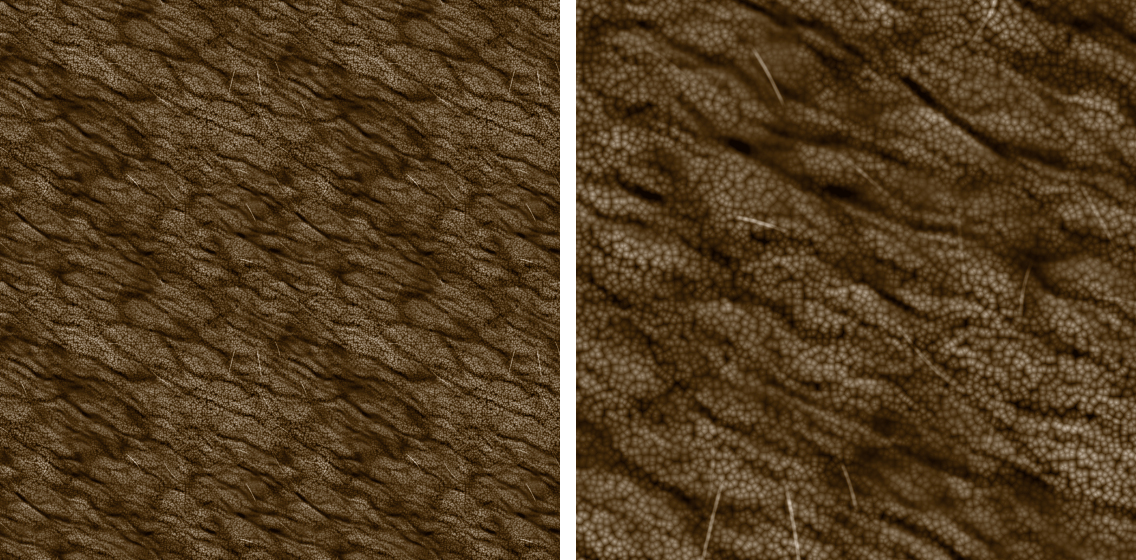
Left, the full canvas; right, a detail of the centre.
Give the GLSL for this texture, as a three.js fragment shader.

```glsl
// Wrinkled brown hide: slanted creases, pebbled grain, worn patches and fine pale hairs.
varying vec2 vUv;

const float TILES = 2.0;                    // whole repeats across the canvas
const vec3 SHADOW = vec3(0.06, 0.02, 0.0);
const vec3 BROWN = vec3(0.27, 0.17, 0.04);
const vec3 PALE = vec3(0.80, 0.745, 0.68);
const vec2 FOLDS = vec2(4.0, 11.0);         // large folds per tile
const float FOLD_SKEW = 5.0;                // rows the folds sink across one tile
const vec2 WRINKLES = vec2(9.0, 22.0);      // small folds per tile
const float WRINKLE_SKEW = 9.0;
const vec2 PEBBLES = vec2(130.0);
const float HAIRS = 8.0;                    // hair cells per tile side
const float HAIR_WIDTH = 0.028;
const float BASE_TONE = 0.305;
const float RELIEF = 0.27;
const float LIGHT = 0.20;
const float LIGHT_STEP = 0.009;
const float GRAIN = 0.45;
const float HAIR_TONE = 0.30;

vec2 hash2(vec2 p) {
  vec3 h = fract(p.xyx * vec3(0.1031, 0.1030, 0.0973));
  h += dot(h, h.yzx + 33.33);
  return fract((h.xx + h.yz) * h.zy);
}

// Lattice that sinks by skew rows per tile; wrapCell makes its cells repeat.
vec2 lattice(vec2 uv, vec2 count, float skew) {
  return vec2(uv.x * count.x, uv.y * count.y + uv.x * skew);
}

vec2 wrapCell(vec2 cell, vec2 count, float skew) {
  cell.y -= skew * floor(cell.x / count.x);
  return mod(cell, count);
}

float gradientDot(vec2 cell, vec2 offset, vec2 count, float skew) {
  float angle = 6.2832 * hash2(wrapCell(cell, count, skew) + count * 7.0).x;
  return dot(vec2(cos(angle), sin(angle)), offset);
}

float gradientNoise(vec2 uv, vec2 count, float skew) {
  vec2 q = lattice(uv, count, skew);
  vec2 c = floor(q);
  vec2 f = q - c;
  vec2 s = f * f * f * (f * (f * 6.0 - 15.0) + 10.0);
  vec2 e = vec2(1.0, 0.0);
  float low = mix(gradientDot(c, f, count, skew),
                  gradientDot(c + e, f - e, count, skew), s.x);
  float high = mix(gradientDot(c + e.yx, f - e.yx, count, skew),
                   gradientDot(c + 1.0, f - 1.0, count, skew), s.x);
  return mix(low, high, s.y);
}

// Distances to the nearest and second nearest cell point.
vec2 cellular(vec2 uv, vec2 count, float skew) {
  vec2 q = lattice(uv, count, skew);
  vec2 cell = floor(q);
  vec2 nearest = vec2(8.0);
  for (int j = -1; j <= 1; j++) {
    for (int i = -1; i <= 1; i++) {
      vec2 c = cell + vec2(float(i), float(j));
      float d = length(c + hash2(wrapCell(c, count, skew) + count * 3.0) - q);
      nearest = vec2(min(nearest.x, d), min(nearest.y, max(nearest.x, d)));
    }
  }
  return nearest;
}

// Puffy folds cut by long crossing creases.
float hideHeight(vec2 uv) {
  uv += 0.022 * vec2(gradientNoise(uv, vec2(7.0, 9.0), 2.0),
                     gradientNoise(uv, vec2(11.0, 13.0), 3.0));
  uv.y += 0.006 * gradientNoise(uv, vec2(25.0, 31.0), 0.0);
  vec2 fold = cellular(uv, FOLDS, FOLD_SKEW);
  vec2 wrinkle = cellular(uv, WRINKLES, WRINKLE_SKEW);
  float slant = abs(gradientNoise(uv, vec2(3.0, 10.0), 6.0));
  float level = abs(gradientNoise(uv, vec2(4.0, 9.0), -1.0));
  return 0.40 * smoothstep(0.0, 0.36, fold.y - fold.x)
       + 0.22 * smoothstep(0.0, 0.40, wrinkle.y - wrinkle.x)
       + 0.24 * smoothstep(0.0, 0.16, slant)
       + 0.14 * smoothstep(0.0, 0.14, level);
}

// Sparse bent hairs with tapered ends.
float hairCover(vec2 uv) {
  vec2 q = uv * HAIRS;
  vec2 cell = floor(q);
  float cover = 0.0;
  for (int j = -1; j <= 1; j++) {
    for (int i = -1; i <= 1; i++) {
      vec2 c = cell + vec2(float(i), float(j));
      vec2 id = wrapCell(c, vec2(HAIRS), 0.0);
      vec2 shape = hash2(id + 57.0);
      vec2 look = hash2(id + 143.0);
      vec2 d = q - c - hash2(id + 91.0);
      float angle = -1.1 + 2.0 * (shape.x - 0.5);
      vec2 dir = vec2(cos(angle), sin(angle));
      float along = dot(d, dir);
      float across = dot(d, vec2(-dir.y, dir.x)) + (look.x - 0.5) * along * along;
      float reach = mix(0.25, 0.6, shape.y);
      float strand = 1.0 - smoothstep(0.2 * HAIR_WIDTH, HAIR_WIDTH, abs(across));
      strand *= 1.0 - smoothstep(0.3 * reach, reach, abs(along));
      cover = max(cover, strand * look.y * look.y);
    }
  }
  return cover;
}

void main() {
  vec2 uv = vUv * TILES;
  float relief = hideHeight(uv);
  float slope = relief - hideHeight(uv + vec2(0.0, LIGHT_STEP));
  float wear = gradientNoise(uv, vec2(2.0, 3.0), 1.0)
             + 0.6 * gradientNoise(uv, vec2(5.0, 7.0), 2.0);
  float mottle = gradientNoise(uv, vec2(16.0, 27.0), 8.0)
               + 0.6 * gradientNoise(uv, vec2(41.0, 53.0), 10.0);
  float pebble = 0.47 - cellular(uv, PEBBLES, 0.0).x;

  // Worn and raised skin shows more pale grain.
  float worn = clamp(0.3 + 0.5 * relief + 0.7 * wear + 0.5 * mottle, 0.15, 1.2);
  float tone = BASE_TONE + RELIEF * (relief - 0.65) + LIGHT * slope
             + 0.08 * wear + 0.07 * mottle + GRAIN * worn * pebble
             + HAIR_TONE * hairCover(uv);

  // Tone is the wanted red value, run through the colour ramp.
  float dark = clamp((tone - SHADOW.r) / (BROWN.r - SHADOW.r), 0.0, 1.0);
  float light = clamp((tone - BROWN.r) / (PALE.r - BROWN.r), 0.0, 1.0);
  gl_FragColor = vec4(mix(mix(SHADOW, BROWN, dark), PALE, light), 1.0);
}
```
